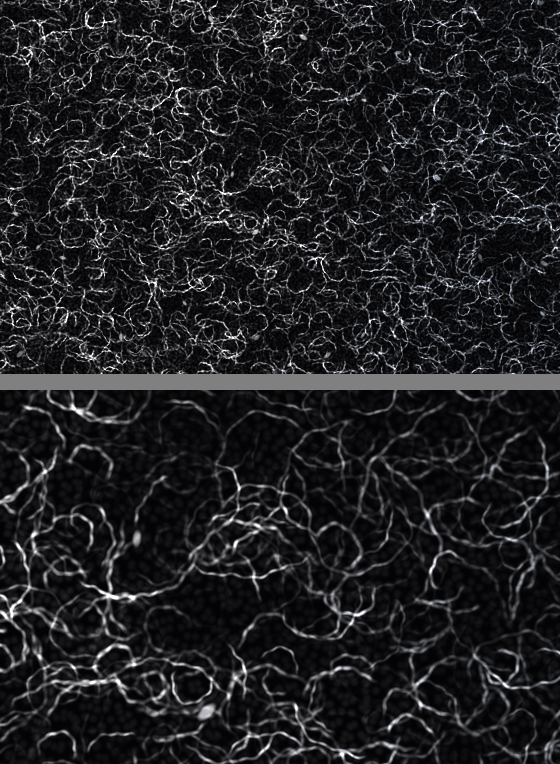
Top: the whole. Bottom: its middle third, enlarged.
Write a Shadertoy shader that draws this texture.

```glsl
const float PI = 3.14159;
const int FIBRE_LAYERS = 9;
const vec3 SHADOW = vec3(0.013, 0.013, 0.019);
const vec3 NEUTRAL_LIGHT = vec3(0.98, 0.98, 1.0);
const vec3 COOL_LIGHT = vec3(0.92, 0.97, 1.04);

vec4 hash4(vec2 cell, float seed) {
    vec4 v = fract(vec4(cell.xyx, seed) * vec4(0.1031, 0.1030, 0.0973, 0.1099));
    v += dot(v, v.wzxy + 33.33);
    return fract((v.xxyz + v.yzzw) * v.zywx);
}

// Distance to the nearest scattered point, in cells
float cellular(vec2 p, float seed) {
    vec2 home = floor(p);
    float nearest = 2.0;
    for (int y = -1; y <= 1; y++)
    for (int x = -1; x <= 1; x++) {
        vec2 cell = home + vec2(x, y);
        nearest = min(nearest, length(p - cell - hash4(cell, seed).xy));
    }
    return nearest;
}

vec2 rotate(vec2 p, float angle) {
    float c = cos(angle), s = sin(angle);
    return vec2(c * p.x + s * p.y, c * p.y - s * p.x);
}

// One wavy, tapered arc whose middle lies at the origin
float arcFibre(vec2 p, float angle, float radius, float halfLength,
               float halfWidth, float phase) {
    vec2 q = rotate(p, angle) + vec2(radius, 0.0);
    float along = atan(q.y, q.x) * radius;
    float wave = 0.025 * sin(along * 9.0 + phase) + 0.012 * sin(along * 23.0 - phase);
    float d = abs(length(q) - radius + wave);
    float reach = min(halfLength, radius * 2.7);
    float taper = 1.0 - smoothstep(0.65, 1.0, abs(along) / reach);
    float glint = 0.75 + 0.25 * sin(along * 7.0 + phase * 3.0);
    return (1.0 - smoothstep(0.0, halfWidth, d)) * taper * glint;
}

// Light from one layer of scattered fibres
float fibreLayer(vec2 p, float scale, float halfWidth, float seed) {
    vec2 g = p * scale + seed * vec2(3.7, 5.3);
    vec2 home = floor(g);
    float light = 0.0;
    for (int y = -1; y <= 1; y++)
    for (int x = -1; x <= 1; x++) {
        vec2 cell = home + vec2(x, y);
        vec4 place = hash4(cell, seed);
        vec4 shape = hash4(cell, seed + 51.0);
        float angle = place.z * 2.0 * PI;
        angle += 0.25 * sin(2.0 * angle);
        float radius = mix(0.3, 1.6, shape.x * shape.x);
        float halfLength = mix(0.5, 0.98, shape.y);
        float brightness = 0.03 + 0.80 * pow(place.w, 3.0);
        light += brightness * arcFibre(g - cell - place.xy, angle, radius,
            halfLength, halfWidth * scale * mix(0.8, 1.25, shape.z), shape.w * 6.0);
    }
    return light;
}

// Rare pale flecks caught among the fibres
float flecks(vec2 p, float scale, float share, float blur, float seed) {
    vec2 home = floor(p * scale);
    float light = 0.0;
    for (int y = -1; y <= 1; y++)
    for (int x = -1; x <= 1; x++) {
        vec2 cell = home + vec2(x, y);
        vec4 h = hash4(cell, seed);
        vec2 q = rotate(p * scale - cell - h.xy, h.z * PI);
        float size = mix(0.06, 0.14, fract(h.z * 7.0));
        float d = length(q * vec2(1.0, 1.9)) - size;
        float body = 1.0 - smoothstep(-0.04, 0.03 + blur * scale, d);
        light += body * step(1.0 - share, h.w) * mix(0.3, 0.85, fract(h.x * 9.0));
    }
    return light;
}

// Broad uneven lighting with small dark hollows
float clumps(vec2 p) {
    float broad = sin(p.x * 4.1 + 2.0 * sin(p.y * 3.3)) * sin(p.y * 6.2 + p.x * 2.3 + 1.0);
    float hollow = smoothstep(0.1, 0.75, cellular(p * 8.0, 7.0));
    float falloff = mix(1.15, 0.85, smoothstep(0.2, 1.4, p.x - 0.3 * p.y));
    return (0.72 + 0.18 * broad + 0.55 * hollow) * falloff;
}

void mainImage(out vec4 fragColor, in vec2 fragCoord) {
    vec2 p = fragCoord / iResolution.y;
    float pixel = 1.0 / iResolution.y;
    float halfWidth = 0.0020 + 0.6 * pixel;

    // Sharp fibres, from wide loops to fine fuzz
    float light = 0.0;
    for (int i = 0; i < FIBRE_LAYERS; i++) {
        float depth = float(i) / float(FIBRE_LAYERS - 1);
        light += fibreLayer(p, mix(9.0, 22.0, depth), halfWidth, float(i) + 1.0);
    }

    // Blurred fibres near the viewer, mostly on the left
    float nearBlur = 1.0 - smoothstep(0.0, 0.8, p.x);
    light += 0.45 * nearBlur * fibreLayer(p, 8.0, halfWidth + 0.003, 31.0);

    // Dusty grain breaks up the strands
    float grain = 1.0 - smoothstep(0.1, 0.65, cellular(p * 120.0, 13.0));
    light = light * (0.58 + 0.9 * grain) + 0.05 * grain;
    light *= clumps(p);
    light += flecks(p, 13.0, 0.10, pixel, 23.0);

    vec3 tint = mix(NEUTRAL_LIGHT, COOL_LIGHT, smoothstep(0.6, 1.4, p.x));
    vec3 color = SHADOW + tint * light / (1.0 + 0.25 * light);
    fragColor = vec4(clamp(color, 0.0, 1.0), 1.0);
}
```
